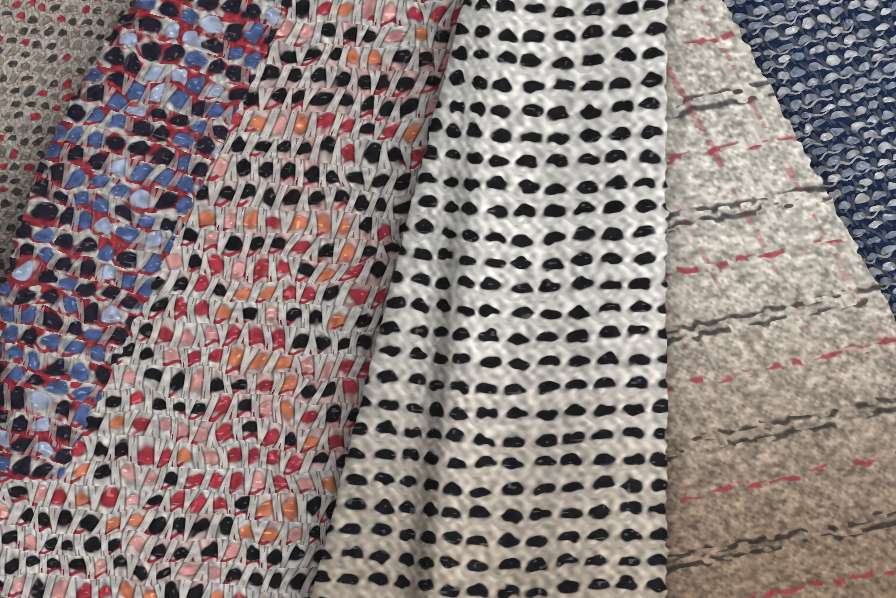
This texture is drawn by a Shadertoy shader. Its source:

```glsl
// Six overlapping woven tweed fabrics, draped side by side with flecks, strands and folds.
#define TAU 6.2831853
#define DOT_PITCH vec2(0.050, 0.0422)
#define CORAL_PITCH vec2(0.038, 0.040)
#define BLUE_PITCH vec2(0.040, 0.036)
#define GREY_PITCH vec2(0.023, 0.021)
#define NAVY_PITCH vec2(0.032, 0.025)
#define STRIPE_GAP 0.19
#define FRAY 0.012
#define CREAM vec3(0.84, 0.82, 0.80)
#define INK vec3(0.12, 0.12, 0.13)
#define RED vec3(0.60, 0.22, 0.26)

float hash(vec2 p) {
  return fract(sin(dot(p, vec2(127.1, 311.7))) * 43758.5453);
}

float noise(vec2 p) {
  vec2 i = floor(p), f = fract(p);
  f = f * f * (3.0 - 2.0 * f);
  return mix(mix(hash(i), hash(i + vec2(1, 0)), f.x),
             mix(hash(i + vec2(0, 1)), hash(i + vec2(1, 1)), f.x), f.y);
}

float rise(float a, float b, float x) { return smoothstep(a, b, x); }
float fall(float a, float b, float x) { return 1.0 - smoothstep(a, b, x); }

// One woven cell: ridged yarn, a slanted strand, a bean-shaped fleck, mesh bars.
vec3 weave(vec2 q, vec3 yarn, vec3 fleck, vec3 strand, vec2 size, float mesh) {
  vec2 id = floor(q), g = fract(q) - 0.5, f = g;
  float ridge = 0.5 + 0.5 * cos(TAU * (2.0 * q.x + 0.3 * sin(TAU * q.y)));
  float grain = noise(q * 5.0);
  vec3 col = yarn * (0.7 + 0.16 * ridge + 0.32 * grain);
  float path = abs(f.y + 0.32 - 0.14 * sin(TAU * f.x));
  col = mix(col, strand, rise(0.4, 0.6, noise(q * 1.3 + 7.0)) * fall(0.05, 0.14, path));
  f += 0.18 * (vec2(hash(id), hash(id + 9.0)) - 0.5);
  f.y += 0.5 * f.x * f.x - 0.03 + 0.22 * (noise(q * 3.5) - 0.5);
  float d = length(f / size);
  col *= 1.0 - 0.25 * fall(0.9, 1.4, d);
  float glint = rise(0.75, 0.95, noise(q * vec2(5, 8) + 3.0));
  vec3 body = fleck * (0.8 + 0.4 * noise(q * 4.0)) + 0.2 * glint;
  col = mix(body, col, rise(0.82, 1.12, d));
  float slant = hash(id + 21.0) < 0.5 ? 0.3 : -0.15;
  float bar = abs(abs(g.x + slant * g.y) - 0.44);
  col *= 1.0 - 0.45 * mesh * fall(0.12, 0.24, bar);
  return mix(col, CREAM * (0.78 + 0.3 * grain), mesh * fall(0.07, 0.14, bar));
}

// Uneven tension, then every other row shifted by half a cell.
vec2 loom(vec2 q) {
  q += 0.45 * (vec2(noise(q * 0.8), noise(q * 0.8 + 31.0)) - 0.5);
  return q + vec2(0.5 * mod(floor(q.y), 2.0), 0);
}

vec3 greyCloth(vec2 p) {
  vec2 q = loom(vec2(p.x - 0.4 * p.y, p.y + 0.1 * p.x) / GREY_PITCH);
  float h = hash(floor(q) + 3.0);
  vec3 fleck = h < 0.2 ? RED : h < 0.6 ? vec3(0.28, 0.26, 0.25) : vec3(0.5, 0.46, 0.42);
  vec3 col = weave(q, vec3(0.69, 0.66, 0.62), fleck, vec3(0.56, 0.42, 0.4), vec2(0.34, 0.28), 0.4);
  return col * mix(0.72, 1.0, rise(0.5, 0.85, p.y));
}

vec3 blueCloth(vec2 p) {
  vec2 q = loom(vec2(p.x - 0.45 * p.y, p.y + 0.28 * p.x) / BLUE_PITCH);
  float h = hash(floor(q) + 5.0);
  vec3 fleck = h < 0.5 ? vec3(0.15, 0.14, 0.18) : h < 0.88 ? vec3(0.29, 0.35, 0.51) : vec3(0.6, 0.64, 0.73);
  vec3 yarn = mix(CREAM * 0.93, RED, rise(0.4, 0.6, noise(q * 2.1)));
  float mesh = 0.55 * rise(0.35, 0.6, noise(q * 1.1 + 13.0));
  return weave(q, yarn, fleck, RED, vec2(0.45, 0.38), mesh);
}

vec3 coralCloth(vec2 p) {
  vec2 q = loom(vec2(p.x - 0.28 * p.y, p.y + 0.06 * p.x) / CORAL_PITCH);
  vec2 id = floor(q);
  float h = hash(id + 11.0);
  float dark = 0.34 + 0.5 * rise(0.45, 0.75, noise(vec2(id.y * 0.8, 4)));
  vec3 warm = hash(id + 2.0) < 0.4 ? vec3(0.74, 0.45, 0.34) : RED;
  vec3 pink = vec3(0.76, 0.55, 0.54);
  vec3 fleck = h < dark ? INK : h < 0.82 ? warm : pink;
  float blush = rise(0.4, 0.7, noise(q * 0.7)) * rise(0.0, 0.5, p.x - 0.15 * p.y);
  return weave(q, mix(CREAM * 0.95, pink, 0.6 * blush), fleck, RED, vec2(0.37, 0.3), 0.85);
}

vec3 dottedCloth(vec2 p) {
  float u = p.x - 0.69 - 0.11 * p.y;
  float x = u + 0.018 * tanh(u / 0.035);
  vec2 q = vec2(x + 0.06 * p.y, p.y + 0.008 * sin(13.0 * u) + 0.02 * u) / DOT_PITCH;
  vec3 yarn = mix(vec3(0.72, 0.67, 0.61), vec3(0.87, 0.86, 0.84), rise(-0.05, 0.6, p.y));
  vec3 col = weave(q, yarn, INK, yarn * 0.91, vec2(0.37, 0.23), 0.0);
  float valley = exp(-pow((u - 0.005) / 0.025, 2.0)) * (1.0 - 0.7 * rise(0.5, 0.9, p.y));
  return col * (1.0 - 0.4 * valley + 0.05 * sin(22.0 * u));
}

vec3 stripedCloth(vec2 p) {
  vec2 q = vec2(p.x + 0.54 * p.y, p.y - 0.2 * p.x);
  float grain = noise(q * 180.0) + noise(q * vec2(75, 110));
  vec3 col = mix(vec3(0.56, 0.48, 0.41), vec3(0.8, 0.78, 0.74), rise(0.0, 0.7, p.y));
  col *= 0.6 + 0.37 * grain;
  float wobble = 0.012 * (noise(q * vec2(70, 20)) - 0.5);
  float s = (q.y - 0.128 + wobble) / STRIPE_GAP;
  float gap = rise(0.42, 0.58, noise(q * vec2(55, 120)));
  float redLine = fall(0.01, 0.045, abs(fract(s + 0.5) - 0.5));
  float navyLine = fall(0.01, 0.045, abs(abs(fract(s) - 0.45) - 0.05));
  float warp = fall(0.02, 0.07, abs(fract((q.x + wobble) / 0.11) - 0.5));
  col = mix(col, RED, 0.75 * redLine * gap);
  col = mix(col, INK, 0.65 * navyLine * gap);
  col = mix(col, RED, 0.4 * warp * gap * rise(0.2, 0.8, p.y));
  return col * (1.0 - 0.3 * exp(-max(p.x - 1.115, 0.0) / 0.018));
}

vec3 navyCloth(vec2 p) {
  vec2 q = loom(vec2(p.x + 0.5 * p.y, p.y - 0.35 * p.x) / NAVY_PITCH);
  vec3 fleck = mix(vec3(0.76), vec3(0.45, 0.49, 0.56), hash(floor(q)));
  return weave(q, vec3(0.14, 0.19, 0.3), fleck, vec3(0.69), vec2(0.42, 0.28), 0.25);
}

// Coverage left of an edge, and the soft shade beside it.
float leftOf(float d) { return fall(-0.0015, 0.0015, d); }
float lit(float d, float width, float depth) { return 1.0 - depth * exp(-abs(d) / width); }

void mainImage(out vec4 fragColor, in vec2 fragCoord) {
  vec2 p = fragCoord / iResolution.y;
  float fray = FRAY * (noise(p * 90.0) - 0.5), t = max(p.y - 0.49, 0.0);
  float grey = p.x - 0.168 * t - 0.535 * t * t + fray;
  float blue = max(p.x - 0.1 - 0.485 * (p.y - 0.2), 0.2 - p.y) + fray;
  float coral = p.x - 0.52 - 0.255 * p.y + 0.4 * fray;
  float dots = p.x - 1.115 + 0.7 * fray;
  float navy = p.x - 1.75 + 0.54 * p.y + fray;
  // Layers from right to left.
  vec3 col = navyCloth(p) * lit(navy, 0.02, 0.35);
  col = mix(col, stripedCloth(p), leftOf(navy));
  col = mix(col, dottedCloth(p) * lit(coral, 0.012, 0.3), leftOf(dots));
  col = mix(col, coralCloth(p) * lit(coral, 0.04, 0.5), leftOf(coral));
  col = mix(col, blueCloth(p) * lit(grey, 0.02, 0.2), leftOf(blue));
  col = mix(col, greyCloth(p) * lit(grey, 0.035, 0.35), leftOf(grey) * step(0.49, p.y));
  fragColor = vec4(clamp(col, 0.0, 1.0), 1.0);
}
```
